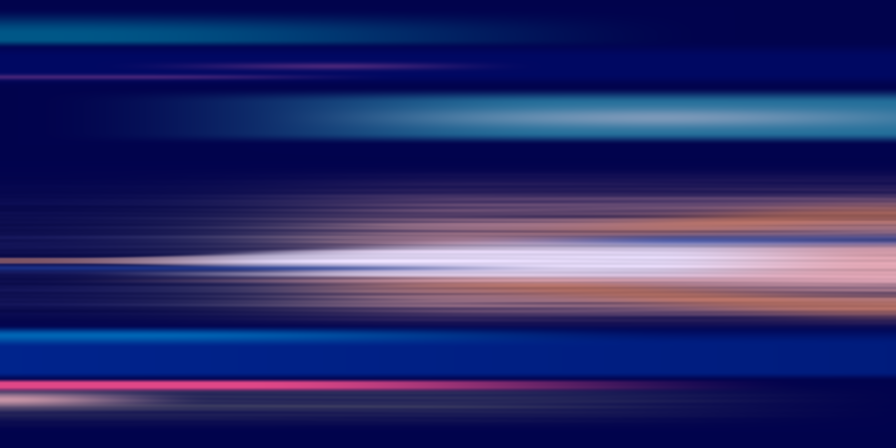
Write a Shadertoy shader that draws this background.

```glsl
const vec3 NAVY = vec3(0.005, 0.01, 0.30);
const vec3 DEEP_BLUE = vec3(0.0, 0.04, 0.42);
const vec3 TEAL = vec3(0.0, 0.34, 0.53);
const vec3 SEA = vec3(0.13, 0.43, 0.60);
const vec3 MIST = vec3(0.53, 0.62, 0.74);
const vec3 VIOLET = vec3(0.36, 0.18, 0.50);
const vec3 SLATE = vec3(0.25, 0.25, 0.38);
const vec3 MAUVE = vec3(0.56, 0.41, 0.50);
const vec3 ORANGE = vec3(0.74, 0.43, 0.33);
const vec3 COBALT = vec3(0.10, 0.20, 0.54);
const vec3 WHITE = vec3(0.90, 0.86, 0.98);
const vec3 ROSE = vec3(0.88, 0.65, 0.70);
const vec3 ROYAL = vec3(0.0, 0.14, 0.55);
const vec3 AZURE = vec3(0.0, 0.40, 0.71);
const vec3 PINK = vec3(0.88, 0.28, 0.53);
const float CORE_Y = 0.418;
const float STREAK_CONTRAST = 0.30;

float glow(float v, float center, float width) {
    float d = (v - center) / width;
    return exp(-d * d);
}

// Soft-edged interval with separate lower and upper feathering
float band(float v, float lo, float hi, float softLo, float softHi) {
    return smoothstep(lo - softLo, lo + softLo, v)
         * (1.0 - smoothstep(hi - softHi, hi + softHi, v));
}

float fadeOut(float v, float start, float end) {
    return 1.0 - smoothstep(start, end, v);
}

// Layered sines: fine in y, slowly drifting along x
float streaks(vec2 p) {
    float sum = 0.0, freq = 83.0, amp = 0.36;
    for (int i = 0; i < 5; i++) {
        float k = float(i);
        float drift = sin(p.x * (2.3 + k) + k * 1.9 + p.y * 31.0);
        sum += amp * sin(p.y * freq + 1.4 * drift + k * 2.4);
        freq *= 1.63;
        amp *= 0.9;
    }
    return sum;
}

// Bands of the upper part
vec3 upperBands(vec3 col, float x, float y) {
    col = mix(col, DEEP_BLUE, 0.7 * band(y, 0.82, 0.89, 0.015, 0.02));
    col = mix(col, TEAL, band(y, 0.902, 0.954, 0.010, 0.030) * fadeOut(x, 0.05, 0.82));
    col = mix(col, VIOLET, 0.8 * glow(y, 0.852, 0.008) * band(x, 0.25, 0.48, 0.15, 0.13));
    col = mix(col, VIOLET, 0.7 * glow(y, 0.828, 0.006) * fadeOut(x, 0.15, 0.46));
    float wide = band(y, 0.690, 0.788, 0.014, 0.018);
    col = mix(col, SEA, wide * smoothstep(0.02, 0.65, x));
    return mix(col, MIST, 0.9 * glow(y, 0.737, 0.022) * band(x, 0.52, 0.95, 0.25, 0.25));
}

// Streaked beam that widens to the right
vec3 beam(vec3 col, float x, float y, float s) {
    float envelope = band(y, 0.295, 0.555, 0.035, 0.085);
    float reach = mix(0.22, 0.95, smoothstep(0.0, 0.52, x));
    vec3 haze = mix(SLATE, MAUVE, smoothstep(0.15, 0.55, x));
    col = mix(col, haze, clamp(envelope * reach * (1.0 + STREAK_CONTRAST * s), 0.0, 1.0));

    // Warm rims and the blue wedge
    float rimTop = mix(0.475, 0.520, smoothstep(0.5, 1.0, x));
    float rimLow = mix(0.365, 0.315, smoothstep(0.5, 1.0, x));
    col = mix(col, ORANGE, 0.72 * glow(y, rimTop, 0.025) * smoothstep(0.45, 0.9, x));
    col = mix(col, ORANGE, 0.68 * glow(y, rimLow, 0.023) * smoothstep(0.25, 0.65, x));
    col = mix(col, COBALT, 0.9 * glow(y, 0.461, 0.014) * smoothstep(0.48, 0.78, x));

    // Bright core
    float width = mix(0.007, 0.040, smoothstep(0.08, 0.62, x));
    float strength = mix(0.55, 0.97, smoothstep(0.05, 0.45, x));
    vec3 light = mix(WHITE, ROSE, smoothstep(0.72, 1.0, x));
    light = mix(ORANGE + 0.12, light, smoothstep(0.0, 0.32, x));
    float d = (y - CORE_Y) / width;
    col = mix(col, light, strength * exp(-d * d * d * d));
    col = mix(col, ROSE, 0.65 * glow(y, 0.380, 0.025) * smoothstep(0.65, 1.0, x));

    // Thin filaments
    col = mix(col, COBALT, 0.75 * glow(y, 0.401, 0.007) * fadeOut(x, 0.30, 0.65));
    col = mix(col, WHITE, 0.75 * glow(y, 0.388, 0.006) * band(x, 0.27, 0.55, 0.2, 0.2));
    col = mix(col, ROSE, 0.75 * glow(y, 0.374, 0.005) * band(x, 0.28, 0.80, 0.25, 0.2));
    return col * (1.0 + 0.09 * s * envelope);
}

// Blue, pink and grey bands of the lower part
vec3 lowerBands(vec3 col, float x, float y, float s) {
    col = mix(col, ROYAL, band(y, 0.160, 0.255, 0.010, 0.025) * mix(1.0, 0.75, x));
    col = mix(col, AZURE, band(y, 0.238, 0.262, 0.014, 0.012) * fadeOut(x, 0.12, 0.78));
    float ash = band(y, 0.065, 0.130, 0.030, 0.015) * fadeOut(x, 0.45, 1.05);
    col = mix(col, SLATE, ash * (0.62 + 0.22 * s));
    col = mix(col, ROSE, 0.85 * glow(y, 0.108, 0.016) * fadeOut(x, 0.0, 0.24));
    return mix(col, PINK, band(y, 0.130, 0.150, 0.007, 0.006) * fadeOut(x, 0.25, 0.92));
}

void mainImage(out vec4 fragColor, in vec2 fragCoord) {
    vec2 uv = fragCoord / iResolution.xy;
    float s = streaks(uv);
    vec3 col = upperBands(NAVY, uv.x, uv.y);
    col = beam(col, uv.x, uv.y, s);
    col = lowerBands(col, uv.x, uv.y, s);
    fragColor = vec4(clamp(col, 0.0, 1.0), 1.0);
}
```
